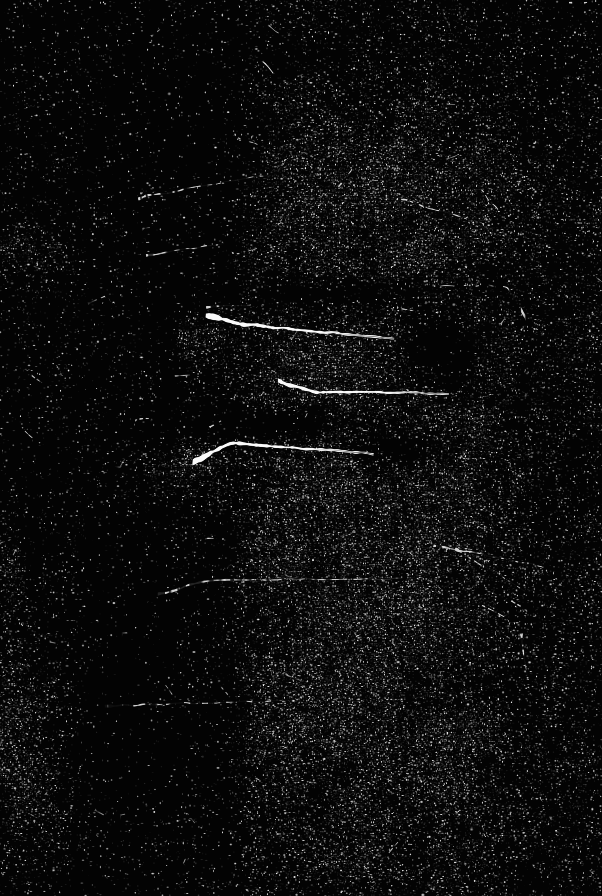
Write a Shadertoy shader that draws this texture.

```glsl
// Scratched black film: clouds of pale dust, dark voids and bright hooked scratches.

const vec3  BLACK        = vec3(0.012);
const vec3  WHITE        = vec3(0.98);
const float GRAIN_CELLS  = 420.0;   // fine dust cells per canvas height
const float GRAIN_RADIUS = 0.34;    // in cells
const float CLUMP_CELLS  = 230.0;
const float CLUMP_RADIUS = 0.24;
const float SPECK_CELLS  = 85.0;
const float SPECK_RADIUS = 0.10;
const float HAIR_CELLS   = 15.0;
const float HAIR_CHANCE  = 0.55;
const float BOLD         = 0.0020;  // half widths of scratches
const float FINE         = 0.0008;
const int   FAINT_COUNT  = 8;
const vec4  FAINT[FAINT_COUNT] = vec4[](  // start and end
    vec4(0.154, 0.779, 0.300, 0.805), vec4(0.163, 0.715, 0.250, 0.728),
    vec4(0.443, 0.779, 0.521, 0.755), vec4(0.482, 0.392, 0.605, 0.368),
    vec4(0.508, 0.388, 0.586, 0.340), vec4(0.582, 0.293, 0.588, 0.245),
    vec4(0.117, 0.212, 0.332, 0.219), vec4(0.230, 0.657, 0.280, 0.660));

float hash(vec2 p) {
    return fract(sin(dot(p, vec2(127.1, 311.7))) * 43758.5453);
}

float noise(vec2 p) {
    vec2 i = floor(p), f = fract(p);
    f = f * f * (3.0 - 2.0 * f);
    return mix(mix(hash(i), hash(i + vec2(1, 0)), f.x),
               mix(hash(i + vec2(0, 1)), hash(i + vec2(1, 1)), f.x), f.y);
}

float blob(vec2 p, float x, float y, float rx, float ry) {
    vec2 d = (p - vec2(x, y)) / vec2(rx, ry);
    return exp(-dot(d, d));
}

// Share of dust cells that are lit
float dustDensity(vec2 p) {
    float column = smoothstep(0.24, 0.33, p.x) * (1.0 - 0.7 * smoothstep(0.48, 0.60, p.x));
    column *= smoothstep(-0.15, 0.2, p.y) * (1.0 - 0.8 * smoothstep(0.78, 0.95, p.y));
    float d = 0.12 + 0.70 * column;
    d += 0.75 * blob(p, 0.0, 0.15, 0.065, 0.12);
    d += 0.45 * blob(p, 0.03, 0.72, 0.045, 0.035);
    d += 0.50 * blob(p, 0.0, 0.36, 0.025, 0.04);
    d += 0.60 * blob(p, 0.235, 0.625, 0.04, 0.03);
    d += 0.50 * blob(p, 0.22, 0.475, 0.05, 0.03);
    // Dark voids
    d *= 1.0 - 0.75 * blob(p, 0.14, 0.22, 0.08, 0.17);
    d *= 1.0 - 0.50 * blob(p, 0.21, 0.88, 0.08, 0.14);
    d *= 1.0 - 0.96 * blob(p, 0.36, 0.672, 0.14, 0.020);
    d *= 1.0 - 0.99 * blob(p, 0.495, 0.607, 0.055, 0.06);
    d *= 1.0 - 0.98 * blob(p, 0.31, 0.528, 0.12, 0.020);
    d *= 1.0 - 0.90 * blob(p, 0.44, 0.500, 0.04, 0.025);
    // Mottling, clumps and faint vertical streaks
    d *= (0.6 + 0.8 * noise(p * 28.0)) * (0.35 + 1.3 * noise(p * 120.0));
    return d * (0.75 + 0.5 * noise(p * vec2(70.0, 3.0)));
}

// Jittered oval dots of uneven brightness
float dots(vec2 p, float cells, float chance, float radius, float dimmest) {
    vec2 g = p * cells;
    float edge = 0.65 * cells / iResolution.y, light = 0.0;
    for (int j = -1; j <= 1; j++)
    for (int i = -1; i <= 1; i++) {
        vec2 cell = floor(g) + vec2(i, j);
        if (hash(cell + 0.37) > chance) continue;
        float a = hash(cell + 11.3), b = hash(cell + 27.9), c = hash(cell + 53.1);
        vec2 d = (g - cell - 0.5 - 0.9 * (vec2(a, b) - 0.5)) * vec2(0.5 + 0.9 * b, 0.6 + 0.8 * a);
        float r = radius * mix(0.5, 1.2, a * b + 0.3 * c);
        float cover = 1.0 - smoothstep(r - edge, r + edge, length(d));
        light = max(light, cover * mix(dimmest, 1.0, c * c * c));
    }
    return light;
}

// Ragged line from a to b whose start bends sideways by hook; gaps breaks it into beads
float scratch(vec2 p, vec2 a, vec2 b, float hook, float width, float gaps) {
    float px = 0.6 / iResolution.y, len = length(b - a);
    vec2 dir = (b - a) / len, q = p - a;
    q = vec2(dot(q, dir), dot(q, vec2(-dir.y, dir.x)));
    float t = q.x / len, h = 1.0 - t / 0.2, root = sqrt(h * h + 0.02);
    float slope = 2.5 * hook / len * (1.0 + h / root);
    float wobble = 0.0022 * (noise(vec2(q.x * 90.0, a.y * 91.0)) - 0.5);
    float d = abs(q.y - 0.5 * hook * (h + root) - wobble) / sqrt(1.0 + slope * slope);
    float w = width * (mix(1.0, 0.6, smoothstep(0.0, 0.6, t)) + 0.5 * exp(-300.0 * t * t));
    w *= 0.6 + 0.8 * noise(q.xx * 200.0 + a * 50.0);
    float line = 1.0 - smoothstep(w - px, w + px, d);
    line *= smoothstep(-px, px, q.x) * (1.0 - smoothstep(len - px, len + px, q.x));
    float beads = smoothstep(0.4, 0.7, noise(vec2(q.x * 300.0, a.x * 77.0)));
    // Wide scratches split into two threads towards the tail
    float slit = step(0.0015, width) * smoothstep(0.6, 0.95, t) * (1.0 - smoothstep(0.0, 0.001, d));
    return line * mix(1.0, beads, gaps) * (1.0 - 0.5 * slit);
}

// Short stray hairs, mostly level
float hairs(vec2 p) {
    float light = 0.0;
    for (int k = 0; k < 9; k++) {
        vec2 cell = floor(p * HAIR_CELLS) + vec2(k % 3 - 1, k / 3 - 1);
        if (hash(cell + 41.9) > HAIR_CHANCE) continue;
        float a = hash(cell + 3.1), b = hash(cell + 7.7), turn = 2.4 * (hash(cell + 19.3) - 0.4);
        vec2 start = (cell + vec2(a, b)) / HAIR_CELLS;
        vec2 end = start + mix(0.006, 0.04, a * b) * vec2(cos(turn), sin(turn));
        light = max(light, (0.3 + 0.6 * b) * scratch(p, start, end, 0.006 * (a - 0.5), FINE, 1.0));
    }
    return light;
}

void mainImage(out vec4 fragColor, in vec2 fragCoord) {
    vec2 p = fragCoord / iResolution.y;
    float density = dustDensity(p);
    float light = dots(p, GRAIN_CELLS, density, GRAIN_RADIUS, 0.08);
    light = max(light, dots(p, CLUMP_CELLS, 0.22 * density, CLUMP_RADIUS, 0.10));
    light = max(light, dots(p, SPECK_CELLS, min(0.4 * density, 0.09), SPECK_RADIUS, 0.3));

    // Faint broken scratches
    float faint = scratch(p, vec2(0.176, 0.353), vec2(0.449, 0.354), -0.017, FINE * 1.3, 0.85);
    faint = max(faint, scratch(p, vec2(0.586, 0.682), vec2(0.488, 0.681), 0.035, FINE, 1.0));
    for (int i = 0; i < FAINT_COUNT; i++)
        faint = max(faint, scratch(p, FAINT[i].xy, FAINT[i].zw, 0.0, FINE * 1.2, 0.95));
    light = max(light, max(hairs(p), 0.85 * faint));

    // Bold hooked scratches
    light = max(light, scratch(p, vec2(0.229, 0.642), vec2(0.440, 0.622), 0.006, BOLD, 0.0));
    light = max(light, scratch(p, vec2(0.310, 0.5625), vec2(0.501, 0.561), 0.012, BOLD * 0.9, 0.0));
    light = max(light, scratch(p, vec2(0.217, 0.510), vec2(0.417, 0.4935), -0.027, BOLD, 0.0));
    fragColor = vec4(mix(BLACK, WHITE, light), 1.0);
}
```
